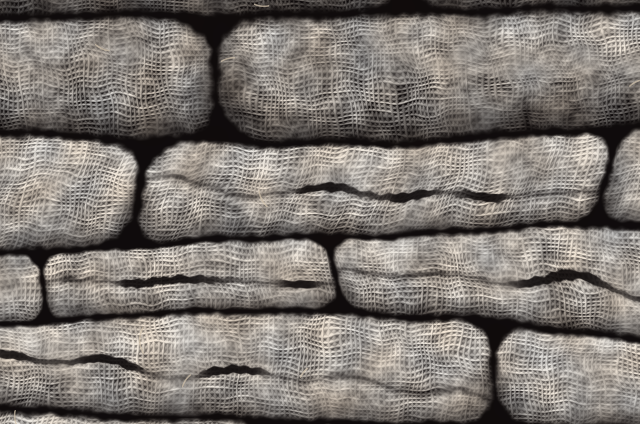
This texture is drawn by a Shadertoy shader. Its source:

```glsl
// A wall of stacked burlap sandbags. Curved courses are split into bags by
// slanted joints; each bag is a rounded box shaded by its rim distance, then
// covered with an embossed weave, crusted dirt, torn seams and loose straw.

struct Bag { vec2 at; vec2 size; float rim; float course; float id; };

float hash(vec2 p) { return fract(sin(dot(p, vec2(127.1, 311.7))) * 4375.85); }

float corner(vec2 cell, vec2 offset) {
    float angle = 6.2832 * hash(cell);
    return dot(vec2(cos(angle), sin(angle)), offset);
}

// Gradient noise, about -0.7 to 0.7
float noise(vec2 p) {
    vec2 i = floor(p), f = fract(p), s = f * f * f * (f * (f * 6.0 - 15.0) + 10.0), e = vec2(1, 0);
    return mix(mix(corner(i, f), corner(i + e, f - e), s.x),
               mix(corner(i + e.yx, f - e.yx), corner(i + 1.0, f - 1.0), s.x), s.y);
}

// Finds the bag under p and its local coordinates
Bag bagAt(vec2 p) {
    // Course edges: heights at the left, middle and right of the wall
    vec3 edges[7] = vec3[7](vec3(-0.25), vec3(0.035, 0.005, -0.01),
        vec3(0.239, 0.263, 0.2), vec3(0.402, 0.441, 0.475), vec3(0.69, 0.663, 0.696),
        vec3(0.957, 0.968, 0.984), vec3(1.25));
    // Joints along each course
    vec4 joints[6] = vec4[6](vec4(-0.2, 0.63, 1.15, 1.8), vec4(-0.14, 1.165, 1.8, 2.6),
        vec4(-0.25, 0.095, 0.79, 1.75), vec4(-0.3, 0.33, 1.43, 2.0),
        vec4(-0.5, 0.51, 1.62, 2.5), vec4(-0.5, 0.96, 2.1, 3.0));

    p += 0.018 * vec2(noise(p * 6.0), noise(p * 5.0 + 9.0));
    float s = p.x / 0.753 - 1.0, low = -0.25, high = 1.25;
    int course = 0;
    for (int i = 0; i < 7; i++) {
        vec3 c = edges[i];
        float y = c.y + 0.5 * s * (c.z - c.x) + s * s * (0.5 * (c.x + c.z) - c.y);
        if (y > p.y) { high = y; break; }
        low = y;
        course = min(i, 5);
    }
    float y = p.y - 0.5 * (low + high);
    float x = p.x - 0.2 * sin(float(course) * 2.3 + 1.0) * y;
    vec4 j = joints[course];
    vec3 span = x < j.y ? vec3(j.xy, 0) : x < j.z ? vec3(j.yz, 1) : vec3(j.zw, 2);

    vec2 size = 0.5 * vec2(span.y - span.x, high - low);
    vec2 at = vec2(x - 0.5 * (span.x + span.y), y);
    float r = 0.65 * size.y;
    vec2 e = abs(at) - size + r;
    float inside = r - length(max(e, 0.0)) - min(max(e.x, e.y), 0.0);
    return Bag(at, size, inside / size.y, float(course), float(course) * 3.0 + span.z);
}

// Height of the woven threads and the dirt caked on them
float burlap(vec2 q, float id) {
    vec2 t = 92.0 * q + 1.3 * vec2(noise(q * 14.0 + id), noise(q * 17.0 - id));
    vec2 thread = 0.5 + 0.5 * cos(6.2832 * t);
    thread *= 0.85 + 0.7 * vec2(noise(t * vec2(0.9, 0.15)), noise(t * vec2(0.15, 0.9) + 7.0));
    float worn = smoothstep(-0.35, 0.3, noise(q * 7.0 + id * 3.0));
    float crust = noise(q * 28.0 + id) + 0.7 * noise(q * 65.0 - id);
    return mix(0.65, max(thread.x, thread.y), mix(0.4, 1.0, worn)) + 0.75 * crust;
}

void mainImage(out vec4 fragColor, in vec2 fragCoord) {
    vec2 p = fragCoord / iResolution.y;
    Bag bag = bagAt(p);
    vec2 q = bag.at;
    float v = q.y / bag.size.y;
    float upper = step(3.5, bag.course);

    // Cloth: light from above, broad folds, embossed weave
    float cloth = burlap(q, bag.id);
    float emboss = cloth - burlap(q + vec2(-0.001, 0.003), bag.id);
    float folds = noise(vec2(q.x * 13.0, q.y * 4.0) + bag.id) + 0.6 * noise(q * 9.0 - bag.id);
    float tone = 0.7 + 0.1 * v + 0.2 * folds + 0.3 * (cloth - 0.65) + 0.3 * emboss;
    tone -= upper * (0.13 - 0.07 * v);

    // Pale scuffed patch on the upper course
    float scuff = length((p - vec2(1.24, 0.857)) / vec2(0.28, 0.045)) + 0.6 * noise(p * 15.0);
    scuff = 1.0 - smoothstep(0.65, 1.1, scuff);
    tone = mix(tone, 0.68 + 0.3 * noise(p * 45.0) + 0.12 * emboss, 0.75 * scuff);

    // Torn seam along the long bags of the middle courses
    if (bag.size.x > 0.33 && bag.course > 0.5 && upper < 0.5) {
        float line = bag.size.y * (-0.1 - 0.45 * q.x + 0.45 * noise(vec2(q.x * 5.0, bag.id)));
        float d = q.y - line + 0.007 * noise(q * 45.0);
        float open = smoothstep(-0.25, 0.25, noise(vec2(q.x * 8.0, bag.id + 4.5)));
        open *= 1.0 - smoothstep(0.8, 0.93, abs(q.x) / bag.size.x);
        float width = mix(0.001, 0.007, open);
        float lip = exp(-pow((d + 0.018) / 0.009, 2.0)) + 0.6 * exp(-pow((d - 0.016) / 0.007, 2.0));
        tone += 0.16 * lip;
        tone *= 1.0 - 0.3 * exp(-abs(d) / 0.018);
        tone *= 1.0 - mix(0.2, 0.9, open) * (1.0 - smoothstep(width, width + 0.005, abs(d)));
    }

    // Contact shadow, wider beneath each bag, with a ragged rim
    float rim = bag.rim + 0.07 * noise(p * 38.0);
    float reach = mix(0.5, 0.17, smoothstep(-0.6, 0.5, v)) + 0.1 * upper;
    tone *= mix(0.5, 1.0, smoothstep(0.0, reach, rim)) * smoothstep(0.015, 0.13, rim);

    vec3 color = mix(vec3(0.06, 0.045, 0.045), vec3(0.89, 0.86, 0.82), clamp(tone, 0.0, 1.05));
    color *= 1.0 + vec3(0.05, 0.0, -0.06) * noise(p * 10.0 + 3.0);

    // Loose straw
    for (float i = 0.0; i < 9.0; i++) {
        vec2 d = p - vec2(1.5 * hash(vec2(i, 2.0)), hash(vec2(i, 5.0)));
        float a = 3.1416 * hash(vec2(i, 8.0));
        d = mat2(cos(a), -sin(a), sin(a), cos(a)) * d;
        d.y += 9.0 * d.x * d.x;
        float reachX = 0.012 + 0.018 * hash(vec2(i, 11.0));
        float dist = length(vec2(max(abs(d.x) - reachX, 0.0), d.y));
        color = mix(color, vec3(0.82, 0.76, 0.67), 0.7 * (1.0 - smoothstep(0.0006, 0.003, dist)));
    }
    fragColor = vec4(color, 1.0);
}
```
